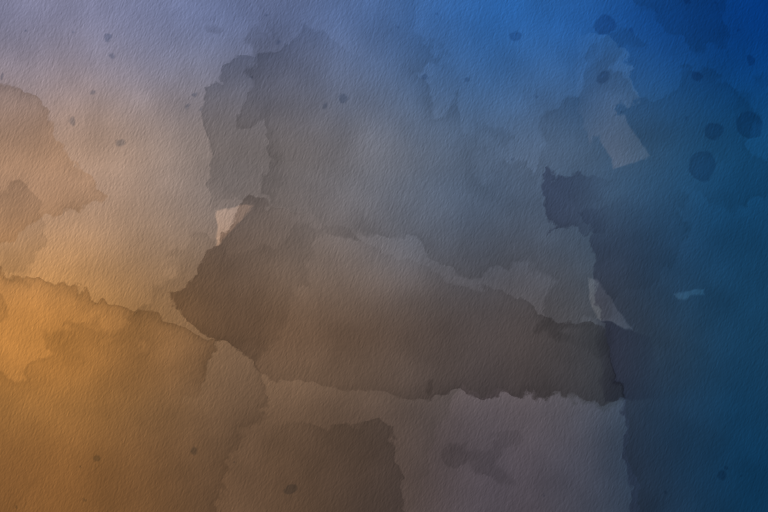
Write a Shadertoy shader that draws this background.

```glsl
// Watercolour washes on rough paper, from amber at the left to deep blue.
// A smooth colour field is tinted by quads with noise-torn edges, then by
// tide lines, scattered drops of paint and a fine paper relief.

float hash(vec2 p) {
    return fract(sin(dot(p, vec2(127.1, 311.7))) * 43758.5453);
}

float noise(vec2 p) {
    vec2 i = floor(p), f = fract(p);
    f = f * f * (3.0 - 2.0 * f);
    vec2 e = vec2(1, 0);
    return mix(mix(hash(i), hash(i + e), f.x),
               mix(hash(i + e.yx), hash(i + e.xx), f.x), f.y);
}

float fbm(vec2 p) {
    float sum = 0.0, amp = 0.5;
    for (int i = 0; i < 5; i++) {
        sum += amp * noise(p);
        p = mat2(1.6, 1.2, -1.2, 1.6) * p + 3.7;
        amp *= 0.5;
    }
    return sum;
}

vec2 warp(vec2 p) {
    return vec2(fbm(p), fbm(p + 17.0)) - 0.5;
}

// Blends four colours along t, holding the first a little longer
vec3 ramp(vec3 a, vec3 b, vec3 c, vec3 d, float t) {
    t = clamp(t, 0.0, 1.0) * 3.0;
    vec3 low = mix(a, b, smoothstep(0.15, 1.05, t));
    return mix(mix(low, c, smoothstep(1.0, 2.0, t)), d, smoothstep(2.0, 3.0, t));
}

float edge(vec2 p, vec2 a, vec2 b) {
    vec2 e = normalize(b - a);
    return dot(p - a, vec2(-e.y, e.x));
}

// Convex quad, corners in clockwise order, two per vector
float quad(vec2 p, vec4 m, vec4 n) {
    return max(max(edge(p, m.xy, m.zw), edge(p, m.zw, n.xy)),
               max(edge(p, n.xy, n.zw), edge(p, n.zw, m.xy)));
}

// Multiplies the area by a tint, with pigment gathered along the rim
vec3 wash(vec3 col, float d, vec3 tint, float strength, float rim) {
    float fill = smoothstep(0.003, -0.003, d) * strength;
    return col * mix(vec3(1), tint * (1.0 - rim * exp(-abs(d) * 80.0)), fill);
}

float drop(vec2 p, vec2 center, float radius) {
    return length(p - center) - radius;
}

// Fibres lean slightly and run upward
float paperHeight(vec2 p) {
    p.x -= 0.35 * p.y;
    return noise(p * vec2(290, 120)) + 0.8 * noise(p * vec2(430, 270));
}

void mainImage(out vec4 fragColor, in vec2 fragCoord) {
    vec2 uv = fragCoord / iResolution.xy;
    vec2 p = uv * vec2(1.5, 1);

    // Colour field, four rows from bottom to top
    vec2 g = uv + 0.05 * warp(p * 4.0);
    vec3 bottom = ramp(vec3(.53, .36, .20), vec3(.38, .29, .22), vec3(.28, .26, .28), vec3(.06, .22, .35), g.x);
    vec3 lower = ramp(vec3(.74, .52, .28), vec3(.52, .41, .32), vec3(.37, .34, .34), vec3(.09, .24, .36), g.x);
    vec3 upper = ramp(vec3(.70, .57, .48), vec3(.52, .48, .47), vec3(.34, .41, .51), vec3(.08, .27, .43), g.x);
    vec3 top = ramp(vec3(.50, .50, .60), vec3(.42, .47, .62), vec3(.16, .36, .61), vec3(.02, .21, .47), g.x);
    vec3 col = ramp(bottom, lower, upper, top, g.y);
    col *= 0.80 + 0.24 * fbm(p * 4.0 + 2.0) + 0.16 * fbm(p * 15.0);

    // Torn edges come from a warped position, blots break up the rims
    vec2 fine = 0.035 * warp(p * 36.0);
    vec2 q = p + 0.07 * warp(p * 11.0) + fine;
    vec2 s = p + 0.5 * fine;
    float blot = smoothstep(.34, .62, fbm(p * 7.0 + 5.0));
    vec3 umber = vec3(.80, .78, .77), indigo = vec3(.82, .81, .86);
    vec3 amber = vec3(.97, .92, .85);

    // Faint tide lines of dried puddles
    float tide = 0.3 * (fbm(q * 3.0 + 8.0) - 0.47);
    col = wash(col, tide, vec3(.93), 0.8, 0.10 * blot);

    // Amber clouds at the left
    float cloud = quad(q, vec4(-.1, .85, .06, .81), vec4(.20, .62, -.1, .45));
    float shelf = quad(q, vec4(-.1, .52, .42, .34), vec4(.36, .17, -.1, .17));
    col = wash(col, cloud, amber, 0.65, 0.18 * blot);
    col = wash(col, shelf, amber, 0.55 * smoothstep(.18, .30, p.y), 0.35 * blot);

    // Grey wash above, brown wedge in the middle, stain below
    float veil = quad(q, vec4(.40, .60, .39, .83), vec4(.60, .95, 1.2, .50));
    float fade = smoothstep(.80, .42, p.x) * smoothstep(.56, .68, p.y);
    col = wash(col, veil, vec3(.87, .88, .89), fade, 0.08 * blot);
    float wedge = min(quad(q, vec4(.32, .42, .50, .605), vec4(1.17, .35, .54, .24)),
                      quad(q, vec4(.54, .40, 1.17, .35), vec4(1.20, .215, .54, .24)));
    fade = 1.0 - 0.85 * smoothstep(.40, .62, p.x) * smoothstep(.30, .50, p.y);
    fade *= 1.0 - 0.6 * smoothstep(.36, .25, p.y) * smoothstep(.95, .75, p.x);
    col = wash(col, wedge, umber, fade, 0.12 * blot);
    float stain = quad(q, vec4(.48, -.1, .53, .15), vec4(.76, .17, .79, -.1));
    col = wash(col, stain, vec3(.88), smoothstep(.45, .75, p.x), 0.06 * blot);

    // Lavender wash at the bottom and dark blue layers at the right
    float lavender = quad(q, vec4(.76, -.1, .88, .24), vec4(1.20, .205, 1.28, -.1));
    col = wash(col, lavender, vec3(1.10, 1.09, 1.11), smoothstep(.74, .95, p.x), 0.0);
    float sea = quad(q, vec4(1.13, .58, 1.6, .85), vec4(1.6, -.1, 1.25, -.1));
    col = wash(col, sea, indigo, smoothstep(1.5, 1.15, p.x) * smoothstep(.66, .48, p.y), 0.05);
    float inlet = quad(q, vec4(1.065, .53, 1.08, .655), vec4(1.21, .66, 1.15, .55));
    col = wash(col, inlet, indigo, smoothstep(1.22, 1.08, p.x), 0.08 * blot);
    float shadow = quad(s, vec4(1.16, .38, 1.27, .34), vec4(1.30, .22, 1.18, .215));
    col = wash(col, shadow, indigo, smoothstep(1.32, 1.18, p.x) * smoothstep(1.15, 1.2, p.x), 0.0);

    // Bare patches and flecks
    float strip = min(quad(q, vec4(1.12, .93, 1.19, .92), vec4(1.25, .83, 1.16, .70)),
                      quad(s, vec4(1.15, .78, 1.22, .77), vec4(1.27, .695, 1.20, .67)));
    col = wash(col, strip, vec3(1.4, 1.18, 1.1), smoothstep(1.10, 1.22, p.x), 0.0);
    float flecks = min(quad(s, vec4(.425, .59, .495, .597), vec4(.47, .565, .42, .52)),
                       quad(s, vec4(1.145, .46, 1.165, .455), vec4(1.235, .355, 1.165, .38)));
    flecks = min(flecks, quad(s, vec4(1.315, .427, 1.375, .437), vec4(1.375, .425, 1.33, .415)));
    col = wash(col, flecks, vec3(1.3, 1.25, 1.2), 1.0, 0.0);

    // Large drops, then small ones along the top and bottom
    float drops = min(drop(s, vec2(1.37, .675), .028), drop(s, vec2(1.465, .755), .025));
    drops = min(drops, min(drop(s, vec2(1.393, .742), .018), drop(s, vec2(1.18, .952), .019)));
    for (int i = 0; i < 48; i++) {
        vec2 id = vec2(i, 5);
        float h = hash(id + 9.0), size = hash(id + 21.0);
        float y = i % 4 == 0 ? 0.12 * h : 1.0 - 0.32 * h * h;
        drops = min(drops, drop(s, vec2(1.5 * hash(id), y), .002 + .012 * size * size * size));
    }
    col = wash(col, drops, vec3(.80, .84, .89), 0.7, 0.08);

    // Paper relief lit from the left
    float relief = paperHeight(p) - paperHeight(p + vec2(-.002, .001));
    fragColor = vec4(clamp(col * (1.0 + 0.085 * relief), 0.0, 1.0), 1);
}
```
